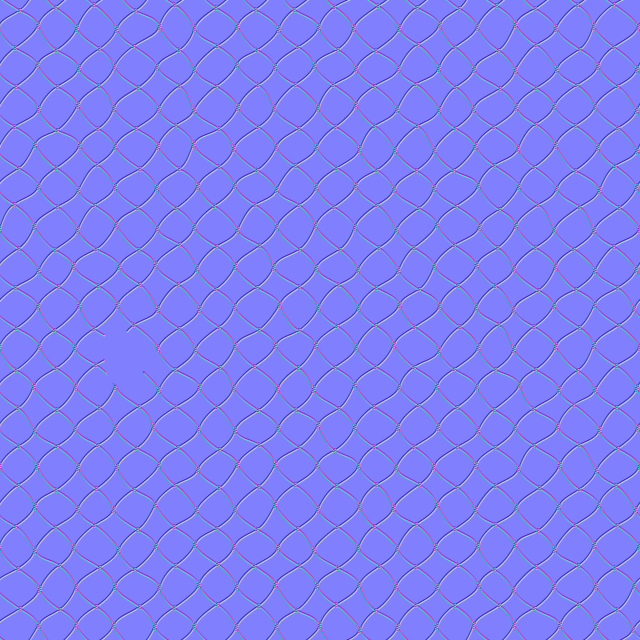
Write a Shadertoy shader that draws this texture map.

```glsl
// Normal map of a twisted wire mesh, 16 by 16 rounded cells, with one torn hole.
const float REPEATS = 16.0;                     // cells across and down
const vec2  MESH_ORIGIN = vec2(0.92, 0.31);     // first side knot, in cells
const float KNOT_JITTER = 0.085;                // knot displacement, in cells
const float WIRE_RADIUS = 0.028;
const float WIRE_RISE = 1.5;                    // steepness of the wire flanks
const float WIRE_BEND = 1.6;                    // 1 = straight diamond, more = rounder
const float WIRE_GAP = 0.02;                    // half spacing of the paired wires
const vec2  SIDE_TWIST = vec2(0.055, 0.105);    // half extents of the coils
const vec2  CROSS_TWIST = vec2(0.060, 0.075);
const float COIL_PITCH = 0.048;
const float COIL_TILT = 0.45;
const float COIL_RISE = 0.016;
const vec2  HOLE_CENTER = vec2(3.17, 7.09);     // in cells
const float HOLE_RADIUS = 0.67;
const float HOLE_RAGGED = 0.10;
const float SLOPE_STEP = 0.003;
const int   SAMPLES = 3;                        // antialiasing grid per axis
const float TAU = 6.2831853;

vec2 hash22(vec2 p) {
    vec3 h = fract(p.xyx * vec3(0.1031, 0.1030, 0.0973));
    h += dot(h, h.yzx + 33.33);
    return fract((h.xx + h.yz) * h.zy);
}

// Knots sit on the integer points of the diagonal lattice (x + y, x - y).
vec2 knotOffset(vec2 diagonal) {
    vec2 knot = 0.5 * vec2(diagonal.x + diagonal.y, diagonal.x - diagonal.y);
    return 2.0 * hash22(2.0 * mod(knot, REPEATS) + 7.0) - 1.0;
}

vec2 meshWarp(vec2 p) {
    vec2 diagonal = vec2(p.x + p.y, p.x - p.y);
    vec2 id = floor(diagonal);
    vec2 f = smoothstep(0.0, 1.0, diagonal - id);
    vec2 low = mix(knotOffset(id), knotOffset(id + vec2(1, 0)), f.x);
    vec2 high = mix(knotOffset(id + vec2(0, 1)), knotOffset(id + 1.0), f.x);
    return KNOT_JITTER * mix(low, high, f.y);
}

// Replaces the plain wire by tilted coils inside an elliptical knot.
float addTwist(float height, vec2 k, vec2 size) {
    float core = max(0.0, 1.0 - dot(k / size, k / size));
    float coil = COIL_RISE * cos(TAU * (k.y + COIL_TILT * k.x) / COIL_PITCH);
    return mix(height, 0.03 * core + coil, smoothstep(0.0, 0.35, core));
}

float meshHeight(vec2 cell) {
    vec2 p = cell - MESH_ORIGIN;
    vec2 q = p + meshWarp(p);
    vec2 side = q - floor(q + 0.5);
    vec2 cross = fract(q) - 0.5;

    // One bowed strand, mirrored into all four quadrants around a side knot
    vec2 m = abs(side);
    float along = max(2.0 * m.y, 0.0001);
    float strand = mix(WIRE_GAP, 0.5, pow(along, WIRE_BEND));
    float slope = (1.0 - 2.0 * WIRE_GAP) * WIRE_BEND * pow(along, WIRE_BEND - 1.0);
    float d = abs(m.x - strand) / sqrt(1.0 + slope * slope) / WIRE_RADIUS;
    float height = WIRE_RISE * WIRE_RADIUS * max(0.0, 1.0 - d * d);

    height = addTwist(height, side, SIDE_TWIST);
    height = addTwist(height, cross, CROSS_TWIST);

    // Torn hole with a ragged rim
    vec2 h = cell - HOLE_CENTER;
    float rim = HOLE_RADIUS + HOLE_RAGGED * sin(3.0 * atan(h.y, h.x) + 1.0);
    return height * smoothstep(rim - 0.02, rim + 0.02, length(h));
}

vec3 meshNormal(vec2 cell) {
    vec2 e = vec2(SLOPE_STEP, 0.0);
    vec2 gradient = vec2(meshHeight(cell + e.xy) - meshHeight(cell - e.xy),
                         meshHeight(cell + e.yx) - meshHeight(cell - e.yx));
    gradient /= 2.0 * SLOPE_STEP;
    return normalize(vec3(-gradient.x, gradient.y, 1.0)); // green points down
}

void mainImage(out vec4 fragColor, in vec2 fragCoord) {
    vec3 normal = vec3(0.0);
    for (int j = 0; j < SAMPLES; j++) {
        for (int i = 0; i < SAMPLES; i++) {
            vec2 shift = (vec2(i, j) + 0.5) / float(SAMPLES) - 0.5;
            normal += meshNormal(REPEATS * (fragCoord + shift) / iResolution.xy);
        }
    }
    normal /= float(SAMPLES * SAMPLES);
    fragColor = vec4(0.5 + 0.5 * normal, 1.0);
}
```
